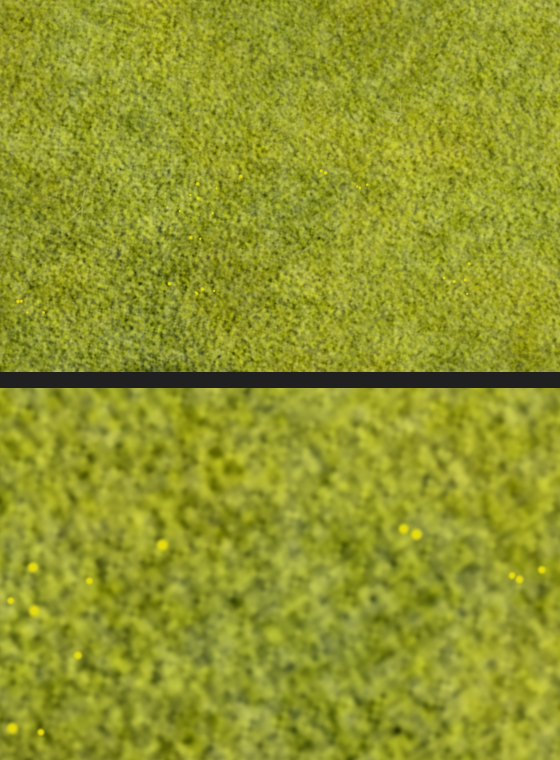
Top, the full canvas; bottom, a detail of the centre.
Give the GLSL for this texture, as a Shadertoy shader.

```glsl
#define BLADE_SCALE 100.0
#define BLADE_CONTRAST 0.40
#define CLUMP_CONTRAST 0.17
#define PATCH_CONTRAST 0.15
#define FLOWER_COUNT 30
#define FLOWER_RADIUS 0.0042
#define GRASS vec3(0.583, 0.607, 0.168)
#define SUNLIT vec3(1.0, 0.98, 0.45)
#define PETAL vec3(0.90, 0.86, 0.06)
#define STRAW vec3(0.74, 0.75, 0.42)

float hash(vec2 p) {
    return fract(sin(dot(p, vec2(127.1, 311.7))) * 43758.5453);
}

vec2 hash2(float n) {
    return vec2(hash(vec2(n, 3.7)), hash(vec2(n, 8.3)));
}

float noise(vec2 p) {
    vec2 i = floor(p), f = fract(p);
    f = f * f * (3.0 - 2.0 * f);
    return mix(mix(hash(i), hash(i + vec2(1, 0)), f.x),
               mix(hash(i + vec2(0, 1)), hash(i + vec2(1, 1)), f.x), f.y);
}

vec2 rotate(vec2 p, float a) {
    float c = cos(a), s = sin(a);
    return vec2(c * p.x - s * p.y, s * p.x + c * p.y);
}

float fbm(vec2 p) {
    float sum = 0.0, weight = 0.5;
    for (int i = 0; i < 3; i++) {
        sum += weight * (noise(p) - 0.5);
        p = rotate(p, 0.8) * 2.1 + 17.3;
        weight *= 0.6;
    }
    return sum;
}

// Tufts lit from the upper right, with leaves and finer blades between them
float blades(vec2 p) {
    vec2 tuft = rotate(p, 0.35) * BLADE_SCALE;
    float relief = noise(tuft) - noise(tuft + vec2(0.75, 0.6));
    float leaf = noise(rotate(p, -0.7) * BLADE_SCALE * 1.15 + 13.0) - 0.5;
    float fine = noise(rotate(p, 1.0) * BLADE_SCALE * 1.8 + 31.0) - 0.5;
    return 0.37 * relief + 0.45 * leaf + 0.40 * fine;
}

float segment(vec2 p, vec2 a, vec2 b) {
    vec2 d = b - a;
    return length(p - a - d * clamp(dot(p - a, d) / dot(d, d), 0.0, 1.0));
}

// Small yellow flowers, loosely grouped
float flowers(vec2 p, float aspect) {
    float cover = 0.0;
    for (int i = 0; i < FLOWER_COUNT; i++) {
        float n = float(i);
        vec2 group = hash2(floor(n / 5.0) + 41.0) * vec2(aspect, 0.65);
        vec2 spread = (hash2(n + 5.0) - 0.5) * vec2(0.26, 0.14);
        spread *= 0.25 + hash(vec2(n, 1.9));
        float radius = FLOWER_RADIUS * (0.6 + 0.5 * hash(vec2(n, 6.1)));
        float d = length(p - group - spread);
        cover = max(cover, 1.0 - smoothstep(radius * 0.4, radius * 1.6, d));
    }
    return cover;
}

// Two tufts of dry stalks
float stalks(vec2 p, float aspect) {
    float cover = 0.0;
    for (int i = 0; i < 8; i++) {
        float n = float(i);
        vec2 root = i < 4 ? vec2(0.14 * aspect, 0.43) : vec2(0.71 * aspect, 0.68);
        root += (hash2(n + 60.0) - 0.5) * 0.03;
        vec2 tip = root + rotate(vec2(0.045, 0.0), 6.28 * hash(vec2(n, 2.3)));
        float d = segment(p, root, tip);
        cover = max(cover, 0.5 * (1.0 - smoothstep(0.0005, 0.004, d)));
    }
    return cover;
}

void mainImage(out vec4 fragColor, in vec2 fragCoord) {
    vec2 p = fragCoord / iResolution.y;
    float aspect = iResolution.x / iResolution.y;

    // Broad patches, with denser and darker growth at the lower left
    float patches = fbm(p * 4.5 + 4.0);
    float lush = exp(-4.0 * dot(p - vec2(0.4, 0.2), p - vec2(0.4, 0.2)));
    float clump = fbm(p * 22.0 + 9.0);

    // Brightness, with a slightly longer tail towards the shadows
    float grain = blades(p) * (0.94 + 0.25 * lush + 0.5 * patches);
    float tone = BLADE_CONTRAST * grain + CLUMP_CONTRAST * clump;
    tone += PATCH_CONTRAST * patches - 0.045 * lush + 0.012;
    tone -= 0.9 * tone * tone;
    vec2 shade = (p - vec2(0.4, -0.01)) / vec2(0.1, 0.035);
    tone -= 0.15 * exp(-dot(shade, shade));

    // Hue drifts between yellow, green and pale dry grass
    float dry = noise(rotate(p, 1.1) * 75.0) - 0.5 + 0.8 * clump;
    float yellow = fbm(p * 5.0 + 23.0) - 0.15 * lush + 0.02;
    vec3 color = GRASS + SUNLIT * tone;
    color += vec3(0.01, 0.005, 0.15) * dry;
    color += vec3(0.05, 0.0, -0.09) * yellow;

    color = mix(color, STRAW, stalks(p, aspect));
    color = mix(color, PETAL, flowers(p, aspect));
    fragColor = vec4(clamp(color, 0.0, 1.0), 1.0);
}
```
